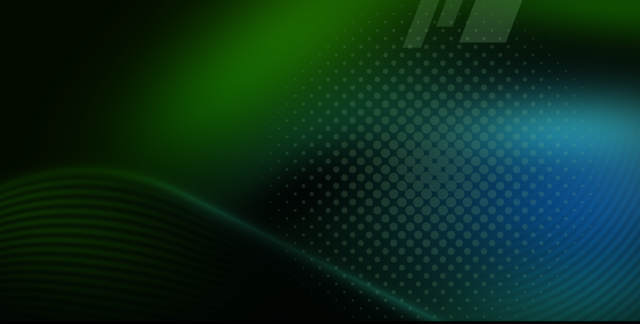
Write a WebGL 2 fragment shader that draws this background.

```glsl
#version 300 es
precision highp float;

uniform vec2 u_resolution;
out vec4 outColor;

#define ASPECT 1.97
#define DOT_CENTER vec2(1.338, 0.477)
#define DOT_CELL 0.0357
#define DOT_RADIUS 0.55
#define DOT_FALLOFF 0.95
#define DOT_OPACITY 0.17
#define PANE_SLANT 0.39
#define PANE_OPACITY 0.2
#define LEFT_RIPPLE 0.031
#define RIGHT_RIPPLE 0.026
#define TAU 6.2831853

const vec3 NIGHT = vec3(0.012, 0.04, 0.0);
const vec3 LEAF = vec3(0.085, 0.32, 0.0);
const vec3 TEAL = vec3(0.1, 0.33, 0.31);
const vec3 BLUE = vec3(0.0, 0.17, 0.42);
const vec3 MIST = vec3(0.6, 0.85, 0.6);

mat2 rotation(float a) {
    float c = cos(a), s = sin(a);
    return mat2(c, -s, s, c);
}

// Soft elliptical light, tilted by an angle
float glow(vec2 p, vec2 center, vec2 size, float angle) {
    vec2 q = rotation(angle) * (p - center) / size;
    return exp(-dot(q, q));
}

// Height of the wave: a rounded hump running into a straight slope
float crest(float x) {
    float d = min(x - 0.258, 0.3125);
    return 0.477 - 0.8 * d * d - 0.5 * max(x - 0.5705, 0.0);
}

// Slanted bar hanging from the top edge
float pane(vec2 p, float left, float right, float bottom, float aa) {
    float x = p.x + PANE_SLANT * (1.0 - p.y);
    float side = max(left - x, x - right);
    return smoothstep(aa, -aa, max(side, bottom - p.y));
}

// Rotated grid of dots that shrink away from the center
float halftone(vec2 p, float aa) {
    vec2 q = rotation(TAU / 8.0) * (p - DOT_CENTER) / DOT_CELL;
    vec2 cell = floor(q + 0.5);
    float radius = DOT_RADIUS - DOT_FALLOFF * length(cell) * DOT_CELL;
    float edge = aa / DOT_CELL;
    float shape = smoothstep(edge, -edge, length(q - cell) - radius);
    return shape * smoothstep(0.0, 0.06, radius);
}

vec3 backdrop(vec2 p) {
    vec3 col = NIGHT;
    // Green light along the top
    col += LEAF * glow(p, vec2(0.97, 0.95), vec2(0.5, 0.21), 0.6);
    col += vec3(0.0, 0.12, 0.0) * glow(p, vec2(0.64, 0.67), vec2(0.3, 0.17), 0.6);
    col += vec3(0.04, 0.24, 0.0) * glow(p, vec2(1.88, 0.99), vec2(0.5, 0.1), -0.1);
    // Teal veil and the dark hollow beneath it
    col += vec3(0.02, 0.14, 0.11) * glow(p, vec2(1.05, 0.61), vec2(0.42, 0.15), 0.5);
    col += vec3(0.01, 0.09, 0.12) * glow(p, vec2(1.4, 0.32), vec2(0.42, 0.3), 0.0);
    col *= 1.0 - 0.8 * glow(p, vec2(0.93, 0.41), vec2(0.27, 0.11), 0.5);
    // Blue pool under a teal arch
    col += TEAL * glow(p, vec2(1.72, 0.61), vec2(0.36, 0.11), 0.0);
    col += BLUE * glow(p, vec2(1.78, 0.37), vec2(0.36, 0.27), -0.3);
    col += vec3(0.08, 0.17, 0.18) * glow(p, vec2(2.02, 0.48), vec2(0.25, 0.2), 0.0);
    col += vec3(0.03, 0.17, 0.15) * glow(p, vec2(1.75, 0.06), vec2(0.45, 0.15), 0.15);
    return col;
}

void main() {
    vec2 p = gl_FragCoord.xy / u_resolution * vec2(ASPECT, 1.0);
    float aa = 0.75 / u_resolution.y;
    vec3 col = backdrop(p);

    // Arcs in the lower right
    float ring = sin(length(p - vec2(1.4, 0.68)) / RIGHT_RIPPLE * TAU);
    float ringArea = glow(p, vec2(1.9, 0.15), vec2(0.38, 0.25), 0.5);
    col *= 1.0 + 0.11 * ring * ringArea;

    // Dark body of the wave with green ripples
    float depth = crest(p.x) - p.y;
    float below = smoothstep(-0.01, 0.05, depth);
    col = mix(col, vec3(0.0, 0.012, 0.01), 0.8 * below);
    float bend = p.x - 0.35;
    float ripple = 0.5 + 0.5 * sin(depth * (1.0 + 2.0 * bend * bend) / LEFT_RIPPLE * TAU);
    float body = glow(p, vec2(0.13, 0.35), vec2(0.42, 0.23), -0.3);
    col += vec3(0.04, 0.15, 0.0) * body * below * mix(0.45, 1.0, ripple);

    // Light along the ridge, green turning to teal
    float ridge = exp(-abs(depth) / (depth > 0.0 ? 0.025 : 0.014));
    vec3 ridgeColor = mix(vec3(0.02, 0.09, 0.0), vec3(0.04, 0.17, 0.15), smoothstep(0.35, 0.75, p.x));
    float ridgeFade = 1.0 - 0.5 * glow(p, vec2(0.9, 0.24), vec2(0.2), 0.0);
    col += ridgeColor * ridge * ridgeFade * smoothstep(1.6, 1.2, p.x);

    // Halftone and slanted panes
    col = mix(col, MIST * 0.85, DOT_OPACITY * halftone(p, aa));
    float panes = 0.8 * pane(p, 1.296, 1.353, 0.853, aa);
    panes += 0.8 * pane(p, 1.374, 1.425, 0.918, aa);
    panes += pane(p, 1.464, 1.608, 0.869, aa);
    col = mix(col, MIST, PANE_OPACITY * panes);

    // Dark strip on the lower edge
    col *= mix(0.15, 1.0, smoothstep(0.009 - aa, 0.009 + aa, p.y));
    outColor = vec4(clamp(col, 0.0, 1.0), 1.0);
}
```
